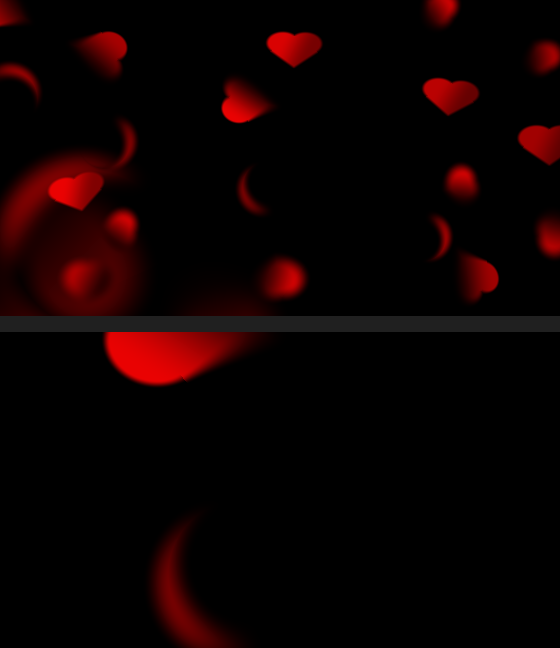
Top: the whole. Bottom: its middle third, enlarged.
This background is drawn by a WebGL 1 fragment shader. Its source:

```glsl
precision highp float;

uniform vec2 u_resolution;

const vec3 RED = vec3(0.92, 0.008, 0.008);
const vec2 LIGHT = vec2(-0.92, 0.40);          // in the frame of each petal
const int PETAL_COUNT = 19;
const vec2 SCATTER_START = vec2(0.195, 0.39);
const vec2 SCATTER_STEP = vec2(0.7549, -0.5698);
const float CENTER_GAP = 0.06;                 // thins out the middle columns
const float HEART_WIDTH = 1.45;
const float FOLDED_WIDTH = 0.85;
const float NEAR_BLUR = 0.075;
const float NEAR_STRENGTH = 0.36;
const float TAU = 6.2832;

float hash(float n) {
  return fract(sin(n * 12.9898) * 4375.85);
}

// Canvas point to petal frame: centered, rotated and scaled
vec2 toLocal(vec2 p, vec2 center, float angle, float size) {
  float c = cos(angle), s = sin(angle);
  return mat2(c, s, -s, c) * (p - center) / size;
}

float heartDistance(vec2 q, float width) {
  vec2 h = vec2(abs(q.x) / width, q.y + 0.55);
  if (h.x + h.y > 1.0) return length(h - vec2(0.25, 0.75)) - 0.3536;
  vec2 toNotch = h - vec2(0.0, 1.0);
  vec2 toSide = h - 0.5 * max(h.x + h.y, 0.0);
  float d = sqrt(min(dot(toNotch, toNotch), dot(toSide, toSide)));
  return d * sign(h.x - h.y) - 0.02;
}

float blobDistance(vec2 q) {
  float oval = length(q * vec2(0.88, 1.12)) - 0.43;
  return mix(oval, heartDistance(q, 1.0), 0.3);
}

float crescentDistance(vec2 q) {
  return max(length(q) - 0.5, 0.47 - length(q - vec2(0.17, 0.04)));
}

float lightAmount(vec2 q) {
  return smoothstep(-0.5, 0.5, dot(q, LIGHT));
}

// Lay a shaded, soft-edged shape over the color below it
vec3 paint(vec3 below, float d, float blur, float shade) {
  return mix(below, RED * shade, 1.0 - smoothstep(-blur, blur, d));
}

// Large, dim petals out of focus along the lower left
vec3 paintNearPetals(vec3 color, vec2 p) {
  for (int i = 0; i < 3; i++) {
    float n = float(i);
    float side = abs(n - 1.0);
    vec2 center = vec2(0.04 - 0.02 * n + 0.18 * n * n, 0.19 - 0.21 * side);
    float size = 0.47 - 0.16 * side;
    vec2 q = toLocal(p, center, 3.5 + 0.5 * side, size);
    float shade = NEAR_STRENGTH * mix(0.12, 1.0, lightAmount(q));
    color = paint(color, blobDistance(q) * size, NEAR_BLUR, shade);
  }
  float arcSize = 0.52;
  vec2 q = toLocal(p, vec2(0.26, 0.24), 0.95, arcSize);
  float shade = 0.55 * smoothstep(0.0, 0.45, -q.x);
  return paint(color, crescentDistance(q) * arcSize, 0.05, shade);
}

vec3 paintPetal(vec3 color, vec2 p, float n, float aspect) {
  vec2 center = fract(SCATTER_START + n * SCATTER_STEP);
  center.x -= CENTER_GAP * sin(TAU * center.x);
  center.x *= aspect;

  float kind = mod(n, 5.0);
  float vary = hash(n + 3.7);
  float turn = hash(n + 41.3);
  float strength = mix(0.65, 1.0, hash(n + 17.9));

  if (kind < 0.5) {                            // open heart
    float size = mix(0.095, 0.115, vary);
    vec2 q = toLocal(p, center, 0.6 * (turn - 0.5), size);
    float shade = strength * mix(0.55, 1.0, lightAmount(q));
    return paint(color, heartDistance(q, HEART_WIDTH) * size, 0.005, shade);
  }
  if (kind > 1.5 && kind < 2.5) {              // petal seen edge on
    float size = mix(0.13, 0.23, vary);
    vec2 q = toLocal(p, center, TAU * turn, size);
    float shade = 0.8 * strength * smoothstep(-0.1, 0.5, dot(q, LIGHT));
    return paint(color, crescentDistance(q) * size, 0.1 * size, shade);
  }
  if (kind > 2.5 && kind < 3.5) {              // folded heart, sharp on the lit side
    float size = mix(0.13, 0.17, vary);
    vec2 q = toLocal(p, center, TAU * turn, size);
    float lit = lightAmount(q);
    float blur = mix(0.03, 0.005, lit);
    return paint(color, heartDistance(q, FOLDED_WIDTH) * size, blur, strength * lit);
  }
  float size = mix(0.10, 0.155, vary);         // soft petal
  vec2 q = toLocal(p, center, TAU * turn, size);
  float shade = strength * mix(0.15, 1.0, lightAmount(q));
  return paint(color, blobDistance(q) * size, 0.19 * size, shade);
}

void main() {
  vec2 p = gl_FragCoord.xy / u_resolution.y;
  float aspect = u_resolution.x / u_resolution.y;

  vec3 color = paintNearPetals(vec3(0.0), p);
  for (int i = PETAL_COUNT - 1; i >= 0; i--) {
    color = paintPetal(color, p, float(i), aspect);
  }
  gl_FragColor = vec4(color, 1.0);
}
```
